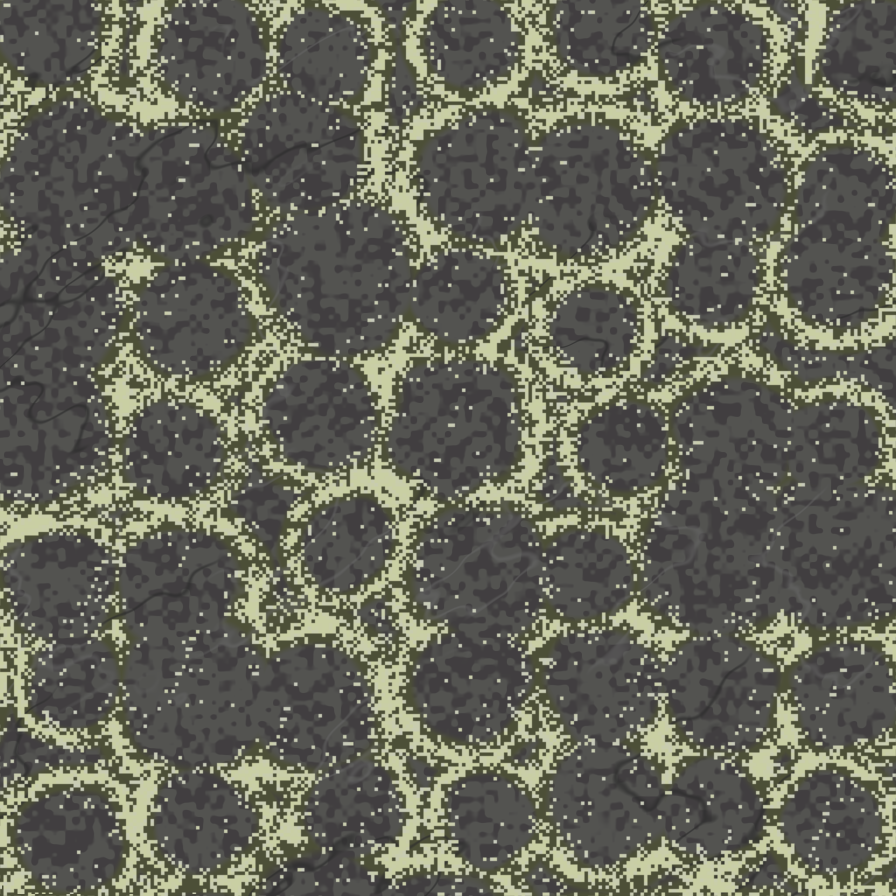
Give the GLSL for this texture, as a WebGL 1 fragment shader.

```glsl
precision highp float;
// Dark cracked stone with pale lichen grains gathered along rounded cell borders.
uniform vec2 u_resolution;

#define CELLS 6.8          // lobes across the canvas
#define JITTER 0.46        // scatter of the lobe centres
#define GRAINS 256.0       // grains across the canvas
#define BORDER 0.57        // lobe radius where grains are densest
#define BORDER_WIDTH 0.13
#define HALO 0.42          // chance of a grain near the border
#define CORE 0.42          // extra chance along its middle
#define STRAY 0.012        // chance of a grain elsewhere
#define CLUMPS 75.0        // clumps of grains across the canvas
#define CRACK_WIDTH 0.016
#define CRACK_DEPTH 0.65

const vec3 STONE_LIGHT = vec3(0.325, 0.325, 0.315);
const vec3 STONE_DARK = vec3(0.255, 0.245, 0.25);
const vec3 STONE_OLIVE = vec3(0.30, 0.31, 0.215);
const vec3 CRACK_SHADE = vec3(0.17, 0.17, 0.17);
const vec3 CRACK_SHINE = vec3(0.42, 0.42, 0.42);
const vec3 GRAIN_PALE = vec3(0.78, 0.79, 0.74);
const vec3 GRAIN_YELLOW = vec3(0.79, 0.81, 0.64);

float hash(vec2 p) {
  return fract(sin(dot(p, vec2(127.1, 311.7))) * 43758.5453);
}

float noise(vec2 p) {
  vec2 i = floor(p);
  vec2 f = fract(p);
  f = f * f * (3.0 - 2.0 * f);
  return mix(mix(hash(i), hash(i + vec2(1.0, 0.0)), f.x),
             mix(hash(i + vec2(0.0, 1.0)), hash(i + 1.0), f.x), f.y);
}

float fbm(vec2 p) {
  float sum = 0.0;
  float weight = 0.53;
  for (int i = 0; i < 4; i++) {
    sum += weight * noise(p);
    p = p * 2.1 + 17.3;
    weight *= 0.5;
  }
  return sum;
}

// Distance to the nearest lobe centre, in units of that lobe's size
float lobeDistance(vec2 uv) {
  vec2 p = uv * CELLS;
  vec2 home = floor(p);
  float nearest = 9.0;
  for (int y = -2; y <= 2; y++) {
    for (int x = -2; x <= 2; x++) {
      vec2 id = home + vec2(float(x), float(y));
      vec2 offset = vec2(hash(id + 3.7), hash(id + 51.9)) - 0.5;
      float size = 0.76 + 0.7 * pow(hash(id + 91.3), 2.0);
      nearest = min(nearest, length(id + 0.5 + JITTER * offset - p) / size);
    }
  }
  return nearest;
}

// Scattered halo around a narrow, nearly closed line
float borderDensity(vec2 uv) {
  float wobble = 0.12 * (noise(uv * 24.0) - 0.5);
  float x = (lobeDistance(uv) + wobble - BORDER) / BORDER_WIDTH;
  return HALO * exp(-x * x) + CORE * exp(-8.0 * x * x);
}

// Colour weighted by coverage, and coverage, of one grain cell
vec4 grain(vec2 id) {
  vec2 uv = (id + 0.5) / GRAINS;
  float density = borderDensity(uv);
  float chance = STRAY + density * (0.4 + 1.2 * noise(uv * CLUMPS));
  float present = step(hash(id + 7.1), chance);
  float yellow = clamp(0.7 * chance + 0.7 * hash(id + 33.3), 0.0, 1.0);
  return present * vec4(mix(GRAIN_PALE, GRAIN_YELLOW, yellow), 1.0);
}

// Grain cells joined with soft edges
vec4 grainLayer(vec2 uv) {
  vec2 p = uv * GRAINS - 0.5;
  vec2 id = floor(p);
  vec2 f = smoothstep(0.25, 0.75, fract(p));
  return mix(mix(grain(id), grain(id + vec2(1.0, 0.0)), f.x),
             mix(grain(id + vec2(0.0, 1.0)), grain(id + 1.0), f.x), f.y);
}

// Thin broken lines that mostly climb to the right
float crack(vec2 uv, float seed) {
  vec2 p = vec2(dot(uv, vec2(0.8, 0.6)) * 4.0, dot(uv, vec2(-0.6, 0.8)) * 8.0);
  float level = abs(fbm(p + seed) - 0.5);
  return 1.0 - smoothstep(0.0, CRACK_WIDTH, level);
}

vec3 stone(vec2 uv) {
  float shade = 0.2 * noise(uv * 14.0 + 5.0) + 0.8 * noise(uv * 130.0);
  vec3 color = mix(STONE_LIGHT, STONE_DARK, smoothstep(0.45, 0.65, shade));
  color = mix(color, STONE_OLIVE, smoothstep(0.08, 0.28, borderDensity(uv)));
  float region = noise(uv * 6.0 + 40.0);
  float shine = crack(uv, 23.0) * smoothstep(0.55, 0.4, region);
  float shadow = crack(uv, 71.0) * smoothstep(0.4, 0.5, region);
  color = mix(color, CRACK_SHINE, CRACK_DEPTH * 0.7 * shine);
  return mix(color, CRACK_SHADE, CRACK_DEPTH * shadow);
}

void main() {
  vec2 uv = gl_FragCoord.xy / u_resolution;
  vec4 lichen = grainLayer(uv);
  gl_FragColor = vec4(stone(uv) * (1.0 - lichen.a) + lichen.rgb, 1.0);
}
```
